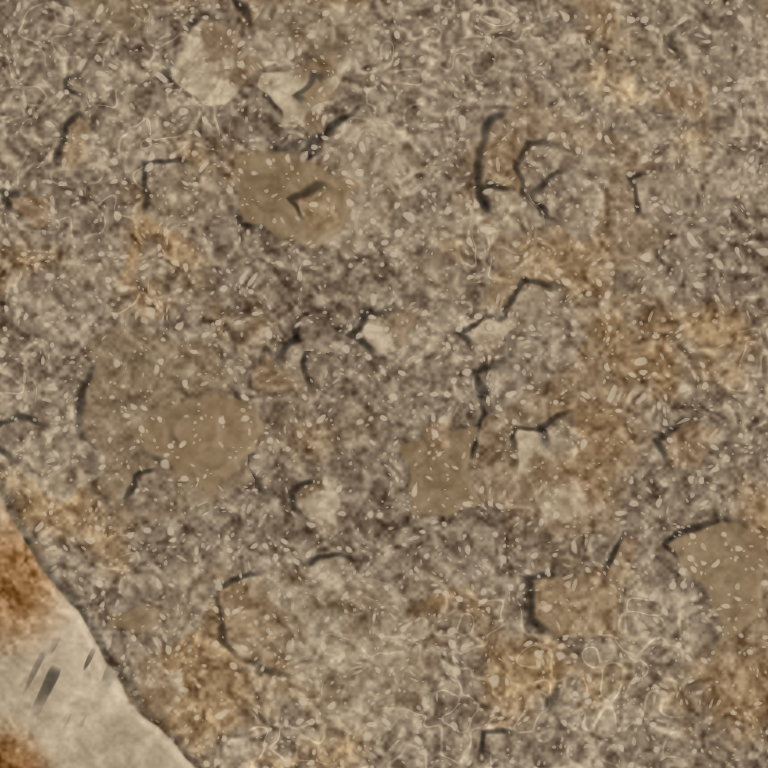
Write a WebGL 1 fragment shader that draws this texture.

```glsl
precision highp float;
uniform vec2 u_resolution;

float hash(vec2 p) {
  return fract(sin(dot(p, vec2(127.1, 311.7))) * 43758.5453);
}

float noise(vec2 p) {
  vec2 i = floor(p), f = fract(p);
  f = f * f * (3.0 - 2.0 * f);
  return mix(mix(hash(i), hash(i + vec2(1, 0)), f.x),
             mix(hash(i + vec2(0, 1)), hash(i + vec2(1, 1)), f.x), f.y);
}

float fbm(vec2 p) {
  float sum = 0.0, amp = 0.53;
  for (int i = 0; i < 4; i++) {
    sum += amp * noise(p);
    p = mat2(0.8, 0.6, -0.6, 0.8) * p * 2.03 + 7.3;
    amp *= 0.5;
  }
  return sum;
}

// Dark earth to pale lime
vec3 earth(float tone) {
  return mix(vec3(0.30, 0.235, 0.18), vec3(0.81, 0.74, 0.63), clamp(tone, -0.12, 1.1));
}

// Scattered angular stones: edge distance, kind, offset from the centre
vec4 stones(vec2 p, float chance, float seed) {
  vec4 best = vec4(1.0, 0.0, 1.0, 0.0);
  for (int y = -1; y <= 1; y++) {
    for (int x = -1; x <= 1; x++) {
      vec2 cell = floor(p) + vec2(x, y);
      float id = hash(cell + seed);
      if (id < chance) {
        vec2 centre = cell + 0.3 + 0.4 * vec2(hash(cell + seed + 3.1), hash(cell + seed + 5.7));
        vec2 q = p - centre;
        float d = -1.0;
        for (int k = 0; k < 6; k++) {
          float side = float(k);
          float a = 1.047 * (side + 0.8 * hash(cell + seed + side * 1.7)) + id * 40.0;
          float reach = mix(0.2, 0.46, hash(cell - seed + side * 2.3));
          d = max(d, dot(q, vec2(cos(a), sin(a))) - reach);
        }
        if (d < best.x) best = vec4(d, id / chance, q);
      }
    }
  }
  return best;
}

// Sets one layer of stones into the ground, with a broken crack on the left
vec3 setStones(vec3 ground, vec4 stone, float size, vec2 uv, float grain, float cover) {
  float d = stone.x * size + 0.012 * (noise(uv * 55.0) - 0.5);
  float facing = dot(normalize(stone.zw + 0.0001), vec2(-0.87, 0.5));
  float blotch = fbm(uv * 24.0 + stone.y * 50.0);
  vec3 body = earth(0.43 + 0.22 * (stone.y - 0.6) + grain * 0.85);
  if (stone.y < 0.2) {
    body = vec3(0.54, 0.45, 0.335) + 0.12 * (blotch - 0.5) + 0.09 * grain;
  } else if (stone.y < 0.42) {
    body = mix(vec3(0.73, 0.66, 0.55), vec3(0.50, 0.41, 0.31), smoothstep(0.42, 0.6, blotch));
    body += 0.22 * grain;
  } else if (stone.y < 0.6) {
    body = mix(body, vec3(0.60, 0.48, 0.34) + 0.3 * grain, 0.6);
  }
  float rim = smoothstep(0.009, 0.0, abs(d + 0.005));
  body += 0.07 * rim * smoothstep(-0.2, -0.9, facing);
  vec3 color = mix(ground, body, cover * smoothstep(0.003, -0.003, d));
  float crack = smoothstep(0.008, 0.001, abs(d - 0.003));
  crack *= smoothstep(-0.1, 0.8, facing) * smoothstep(0.35, 0.65, noise(uv * 16.0 + 9.0));
  return color * (1.0 - 0.5 * crack);
}

// Small pale round grit
float specks(vec2 p) {
  vec2 cell = floor(p);
  vec2 centre = 0.3 + 0.4 * vec2(hash(cell + 1.3), hash(cell + 8.9));
  float radius = 0.12 + 0.2 * hash(cell + 4.4);
  float d = length(fract(p) - centre) + 0.15 * (noise(p * 3.0) - 0.5);
  return step(hash(cell + 6.2), 0.22) * smoothstep(radius + 0.12, radius - 0.1, d);
}

void main() {
  vec2 uv = gl_FragCoord.xy / min(u_resolution.x, u_resolution.y);
  vec2 warp = vec2(noise(uv * 40.0), noise(uv * 40.0 + 31.0)) - 0.5;
  vec2 bent = uv + 0.016 * warp;

  // Grain, lit from the right
  float grain = 0.38 * (noise(bent * 62.0) - 0.5) + 0.45 * (noise(bent * 120.0 + 5.0) - 0.5);
  grain += 0.32 * (noise(uv * 215.0) - 0.5);
  grain += 0.3 * (noise(bent * 95.0) - noise(bent * 95.0 + vec2(0.5, 0.25)));

  // Gritty mortar with patches of curled lime
  float broad = fbm(uv * 5.0 + 2.0);
  float curl = 1.0 - abs(2.0 * noise(bent * 48.0 + 17.0) - 1.0);
  float lime = smoothstep(0.78, 0.98, curl) * smoothstep(0.45, 0.65, fbm(uv * 6.0 + 40.0));
  vec3 color = earth(0.45 + 0.4 * (broad - 0.5) + grain + 0.24 * lime);
  color += vec3(0.06, 0.02, -0.03) * smoothstep(0.5, 0.75, fbm(uv * 9.0 + 70.0));

  // Stones from large and worn to small and distinct
  vec2 rough = uv + 0.03 * (vec2(noise(uv * 13.0), noise(uv * 13.0 + 20.0)) - 0.5);
  color = setStones(color, stones(rough * 3.3, 0.8, 11.0), 0.30, uv, grain, 0.45);
  color = setStones(color, stones(rough * 6.0 + 3.0, 0.32, 23.0), 0.167, uv, grain, 0.85);
  color = setStones(color, stones(rough * 13.0, 0.22, 37.0), 0.077, uv, grain, 0.75);
  color = mix(color, vec3(0.78, 0.72, 0.63), 0.75 * specks(bent * 65.0));
  color = mix(color, vec3(0.75, 0.69, 0.59), 0.6 * specks(bent * 120.0 + 13.0));

  // Pale block in the lower left corner, with rust and scratches
  float block = dot(rough - vec2(0.0, 0.35), vec2(0.83, 0.56)) + 0.012 * (noise(uv * 40.0) - 0.5);
  vec3 face = vec3(0.70, 0.63, 0.53) + 0.2 * (fbm(uv * 18.0) - 0.5) + 0.18 * grain;
  float rust = smoothstep(0.13, 0.04, length(rough - vec2(0.0, 0.25)) + 0.06 * (broad - 0.5));
  rust = max(rust, smoothstep(0.08, 0.02, length(rough)));
  face = mix(face, vec3(0.53, 0.36, 0.19) + 0.55 * grain, rust * 0.85);
  vec2 along = mat2(0.9, 0.43, -0.43, 0.9) * (uv - vec2(0.09, 0.11));
  float scratch = smoothstep(0.6, 0.8, noise(along * vec2(105.0, 24.0) + 4.0));
  face *= 1.0 - 0.45 * scratch * smoothstep(0.07, 0.03, length(along));
  face += 0.08 * smoothstep(0.012, 0.0, abs(block + 0.008));
  color *= 1.0 - 0.3 * smoothstep(0.014, 0.0, abs(block - 0.006));
  color = mix(color, face, smoothstep(0.003, -0.003, block));

  gl_FragColor = vec4(clamp(color, 0.0, 1.0), 1.0);
}
```
